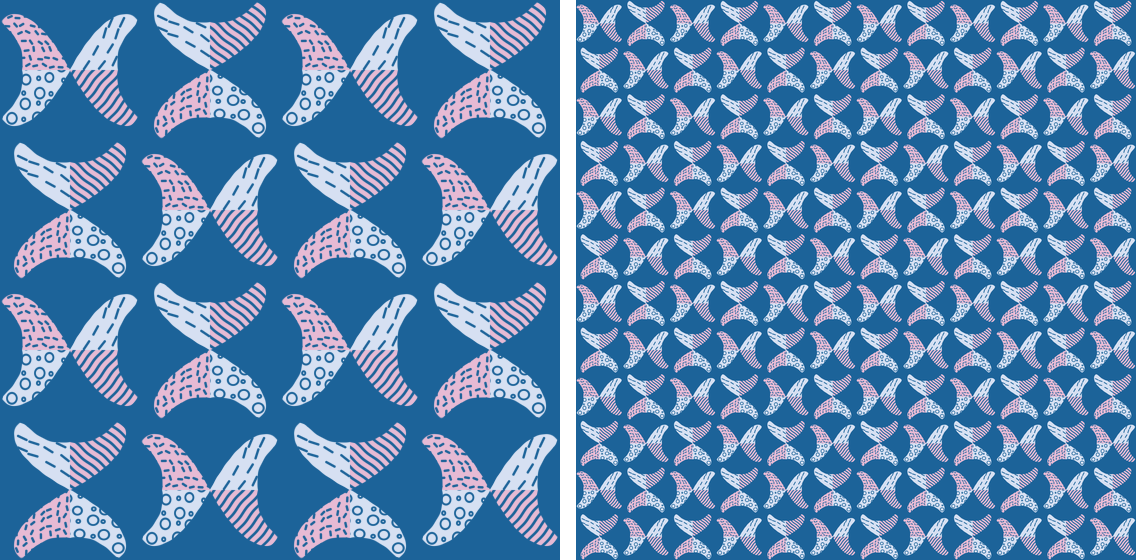
Left, the tile; right, the same tile 3 across and 3 down.
Write a WebGL 1 fragment shader that draws this pattern.

```glsl
precision highp float;
// Checkerboard of paired crescents, each quarter filled with dashes, rings or stripes.

uniform vec2 u_resolution;

const float CELLS = 4.0;                      // even, so the checkerboard wraps
const vec3 BLUE = vec3(0.11, 0.39, 0.60);
const vec3 PALE = vec3(0.84, 0.88, 0.95);
const vec3 PINK = vec3(0.90, 0.73, 0.83);

// Lengths below are in half cells.
const float TIP_ROUNDING = 0.05;
const float WOBBLE = 0.005;
const float STRIPE_PERIOD = 0.104;
const float STRIPE_WIDTH = 0.038;
const vec2 STRIPE_NORMAL = vec2(0.77, 0.64);
const float DASH_RADIUS = 0.017;
const float SHORT_SPACING = 0.117;
const float SHORT_HALF = 0.026;
const float LONG_SPACING = 0.205;
const float LONG_HALF = 0.066;
const float RING_SPACING = 0.185;
const float RING_LINE = 0.014;
const vec2 TIP_RING = vec2(0.83, 0.69);

float hash(vec2 p) {
  return fract(sin(dot(p, vec2(127.1, 311.7))) * 43758.5453);
}

vec2 jitter(vec2 id) {
  return vec2(hash(id), hash(id + 19.3)) - 0.5;
}

float smoothMax(float a, float b, float k) {
  float h = max(k - abs(a - b), 0.0) / k;
  return max(a, b) + 0.25 * k * h * h;
}

// One horn of a crescent: two parabolic sides and a cut tip.
float hornDistance(vec2 a) {
  float outer = a.y - a.x * (1.9 - 1.12 * a.x);
  outer /= length(vec2(1.0, 1.9 - 2.24 * a.x));
  float inner = a.x - (0.69 + a.y * (a.y - 0.25));
  inner /= length(vec2(1.0, 2.0 * a.y - 0.25));
  float tip = dot(a, vec2(0.67, 0.74)) - 1.175;
  return smoothMax(smoothMax(outer, inner, TIP_ROUNDING), tip, TIP_ROUNDING);
}

// Staggered, jittered capsules.
float dashDistance(vec2 p, float spacing, float halfLength, float lean, float spread) {
  vec2 grid = p / spacing;
  float d = 1.0;
  for (int j = -1; j <= 1; j++) {
    for (int i = -1; i <= 1; i++) {
      vec2 id = floor(grid) + vec2(float(i), float(j));
      vec2 center = id + 0.5 + 0.4 * jitter(id);
      center.x += 0.5 * mod(id.y, 2.0) - 0.25;
      float angle = lean + spread * (hash(id + 7.7) - 0.5);
      vec2 dir = vec2(cos(angle), sin(angle));
      vec2 r = (grid - center) * spacing;
      r -= dir * clamp(dot(r, dir), -halfLength, halfLength);
      d = min(d, length(r));
    }
  }
  return d - DASH_RADIUS;
}

// Large and small rings alternate, with a large one in the tip.
float ringDistance(vec2 p) {
  vec2 grid = (p - TIP_RING) / RING_SPACING;
  float d = 1.0;
  for (int j = -1; j <= 1; j++) {
    for (int i = -1; i <= 1; i++) {
      vec2 id = floor(grid + 0.5) + vec2(float(i), float(j));
      float small = mod(id.x + id.y, 2.0);
      float radius = mix(0.066, 0.026, small) * (0.88 + 0.24 * hash(id + 3.1));
      vec2 offset = 0.35 * jitter(id) * min(length(id), 1.0);
      vec2 r = (grid - id - offset) * RING_SPACING * vec2(1.06, 0.96);
      d = min(d, abs(length(r) - radius) - RING_LINE);
    }
  }
  return d;
}

float stripeDistance(vec2 p) {
  float along = dot(p, STRIPE_NORMAL) + 0.008 * sin(9.0 * p.x - 13.0 * p.y);
  float offset = abs(fract(along / STRIPE_PERIOD) - 0.5) * STRIPE_PERIOD;
  return offset - 0.5 * STRIPE_WIDTH;
}

float cover(float d, float pixel) {
  return 1.0 - smoothstep(-0.75 * pixel, 0.75 * pixel, d);
}

void main() {
  vec2 grid = gl_FragCoord.xy / u_resolution * CELLS;
  float pixel = 2.0 * CELLS / min(u_resolution.x, u_resolution.y);
  vec2 cell = floor(grid);
  vec2 p = 2.0 * fract(grid) - 1.0;

  // Every other cell is turned by a quarter.
  if (mod(cell.x + cell.y, 2.0) < 0.5) p = vec2(p.y, -p.x);
  vec2 a = abs(p);

  // Fill of each quarter.
  float shortDash = dashDistance(a, SHORT_SPACING, SHORT_HALF, 0.5, 2.2);
  float longDash = dashDistance(a, LONG_SPACING, LONG_HALF, 1.1, 0.6);
  vec3 upperLeft = mix(PINK, BLUE, cover(shortDash, pixel));
  vec3 upperRight = mix(PALE, BLUE, cover(longDash, pixel));
  vec3 lowerLeft = mix(PALE, BLUE, cover(ringDistance(a), pixel));
  vec3 lowerRight = mix(PINK, BLUE, cover(stripeDistance(a), pixel));

  // Join the quarters and cut them to the crescents.
  vec2 side = smoothstep(-0.75 * pixel, 0.75 * pixel, p);
  vec3 fill = mix(mix(lowerLeft, lowerRight, side.x),
                  mix(upperLeft, upperRight, side.x), side.y);
  float wobble = WOBBLE * sin(23.0 * p.x + 5.0) * sin(19.0 * p.y + 2.0);
  float horn = hornDistance(a) + wobble;
  gl_FragColor = vec4(mix(BLUE, fill, cover(horn, pixel)), 1.0);
}
```
